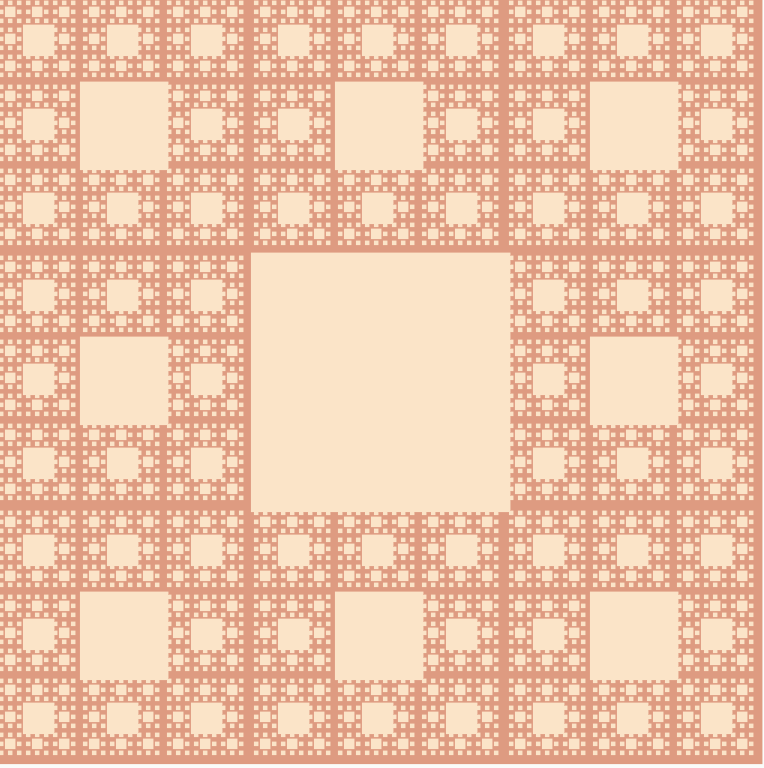
This pattern is drawn by a WebGL 1 fragment shader. Its source:

```glsl
precision highp float;

uniform vec2 u_resolution;

#define GRID 512.0
#define SHEET 511.0
#define OVERLAP 1.0
#define LEVELS 5
#define SHIFT vec2(2.7, 1.6)
#define CLAY vec3(0.871, 0.608, 0.506)
#define CREAM vec3(0.984, 0.894, 0.784)
#define PAPER vec3(0.98, 0.99, 0.98)

// Antialiased coverage of an axis-aligned square from lo to hi
float squareCoverage(vec2 p, float lo, float hi, float pixel) {
    vec2 inside = min(p - lo, hi - p) / pixel + 0.5;
    vec2 cover = clamp(inside, 0.0, 1.0);
    return cover.x * cover.y;
}

// Carpet on a whole-unit grid: rounding down each third leaves
// the centre hole a little wider than the cells around it
float carpetHoles(vec2 p, float pixel) {
    float size = GRID;
    float holes = 0.0;
    for (int level = 0; level < LEVELS; level++) {
        float third = floor(size / 3.0 + 0.01);
        float hole = squareCoverage(p, third, size - third + OVERLAP, pixel);
        holes = max(holes, hole);
        p -= third * clamp(floor(p / third), 0.0, 2.0);
        size = third;
    }
    return holes;
}

void main() {
    float pixel = GRID / u_resolution.y;
    vec2 p = gl_FragCoord.xy * pixel;
    p.y = GRID - p.y;
    p += SHIFT;

    vec3 color = mix(CLAY, CREAM, carpetHoles(p, pixel));

    // Bare margin beyond the right and bottom edges
    float sheet = squareCoverage(p, -GRID, SHEET, pixel);
    gl_FragColor = vec4(mix(PAPER, color, sheet), 1.0);
}
```
